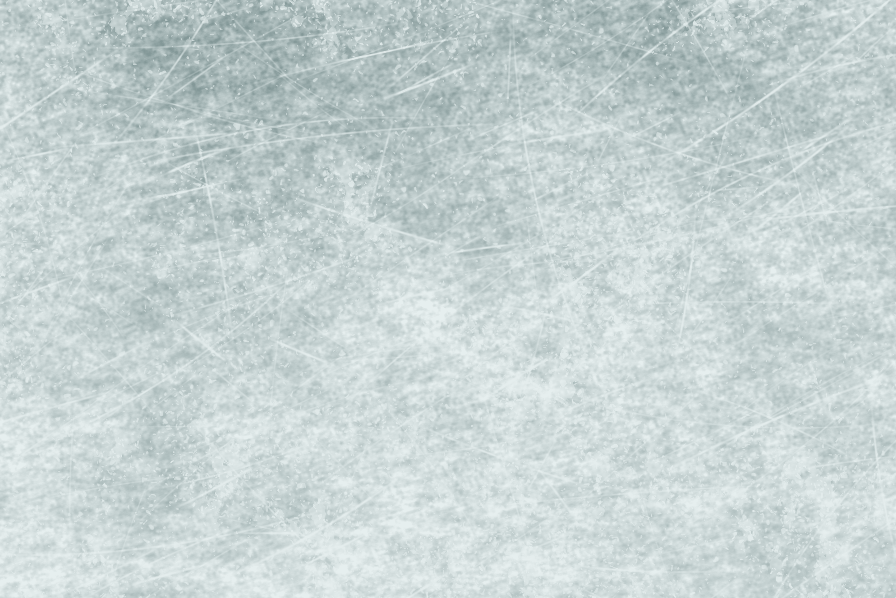
This texture is drawn by a WebGL 1 fragment shader. Its source:

```glsl
precision highp float;
// Pale scratched ice: cloudy frost, crisp grain, skate scratches and ragged chips.
uniform vec2 u_resolution;

const vec3 SHADE_COLOR = vec3(0.61, 0.68, 0.68);   // tone 0
const vec3 FROST_COLOR = vec3(0.85, 0.89, 0.89);   // tone 1
const float LOW_TONE = 0.78;
const float HIGH_TONE = 0.47;
const float POOL_DEPTH = 0.36;
const float CLOUD_AMOUNT = 0.95;
const float GRAIN_AMOUNT = 1.15;
const float FROST_AMOUNT = 0.56;
const float BRUSH_AMOUNT = 0.2;
const float SCRATCH_AMOUNT = 0.9;
const float SCRATCH_TONE = 1.2;
const int SCRATCH_COUNT = 200;

float hash(vec2 p) {
  vec3 q = fract(vec3(p.xyx) * 0.1031);
  q += dot(q, q.yzx + 33.33);
  return fract((q.x + q.y) * q.z);
}

vec2 hash2(vec2 p) {
  return vec2(hash(p), hash(p + 71.7));
}

vec2 rotate(vec2 p, float angle) {
  float c = cos(angle), s = sin(angle);
  return vec2(c * p.x + s * p.y, c * p.y - s * p.x);
}

float noise(vec2 p) {
  vec2 cell = floor(p), f = fract(p);
  f = f * f * (3.0 - 2.0 * f);
  return mix(mix(hash(cell), hash(cell + vec2(1.0, 0.0)), f.x),
             mix(hash(cell + vec2(0.0, 1.0)), hash(cell + 1.0), f.x), f.y);
}

float layeredNoise(vec2 p) {
  float sum = 0.0, weight = 0.5;
  for (int i = 0; i < 5; i++) {
    sum += weight * noise(p);
    p = rotate(p, 0.5) * 2.03 + 17.3;
    weight *= 0.6;
  }
  return sum / 1.153;
}

// Cellular chips: one small dot of random size in some of the cells.
float specks(vec2 p, float density) {
  vec2 cell = floor(p);
  float found = 0.0;
  for (int y = -1; y <= 1; y++) {
    for (int x = -1; x <= 1; x++) {
      vec2 id = cell + vec2(float(x), float(y)) + 200.0;
      float radius = 0.2 + 0.4 * hash(id + 9.1);
      float dist = length(p + 200.0 - id - hash2(id));
      float present = step(hash(id + 4.7), density);
      found = max(found, present * (1.0 - smoothstep(radius * 0.5, radius + 0.1, dist)));
    }
  }
  return found;
}

// Nearly straight strokes, mostly shallow and rising to the right; a few are bold.
float scratches(vec2 p, float aspect, float pixel) {
  float sum = 0.0;
  for (int i = 0; i < SCRATCH_COUNT; i++) {
    float id = float(i) + 1.0;
    vec2 center = hash2(vec2(id, 3.0)) * vec2(aspect, 1.0);
    vec2 pick = hash2(vec2(id, 19.0));
    vec2 form = hash2(vec2(id, 41.0));
    float angle = pick.x < 0.5 ? mix(0.05, 0.7, pick.y) : mix(-1.1, 1.9, pick.y);
    float boldness = pow(form.x, 3.0);
    float reach = mix(0.06, 0.4, form.y * form.y);
    float bend = (hash(vec2(id, 67.0)) - 0.5) * 0.8;
    vec2 q = rotate(p - center, angle);
    float offset = abs(q.y - bend * q.x * q.x);
    float width = mix(0.0018, 0.0032, boldness);
    float soft = max(width, pixel);
    float line = (1.0 - smoothstep(0.0, soft * 1.25, offset)) * width / soft;
    float ends = 1.0 - smoothstep(reach * 0.4, reach, abs(q.x));
    float wear = 0.4 + 0.85 * noise(vec2(q.x * 70.0, id * 5.3));
    sum += line * ends * wear * mix(0.36, 1.15, boldness);
  }
  return min(sum, 1.0);
}

float glow(vec2 p, vec2 center, vec2 size) {
  vec2 d = (p - center) / size;
  return exp(-dot(d, d));
}

void main() {
  vec2 p = gl_FragCoord.xy / u_resolution.y;
  float aspect = u_resolution.x / u_resolution.y;
  vec2 uv = vec2(p.x / aspect, p.y);

  // Broad light and the dark pools near the top
  float tone = mix(LOW_TONE, HIGH_TONE, smoothstep(0.4, 1.0, uv.y));
  float pools = glow(uv, vec2(0.25, 0.86), vec2(0.14, 0.24))
              + 0.7 * glow(uv, vec2(0.73, 0.98), vec2(0.14, 0.13));
  tone -= POOL_DEPTH * pools;
  tone += 0.16 * (1.0 - smoothstep(0.0, 0.15, uv.x)) * smoothstep(0.1, 0.7, uv.y);
  tone += 0.18 * glow(uv, vec2(0.4, 0.04), vec2(0.35, 0.03));

  // Clouds, grain, crisp frost and brushed hairlines
  float clouds = layeredNoise(p * vec2(4.5, 6.5) + 5.0);
  float grain = layeredNoise(rotate(p, 0.15) * vec2(42.0, 66.0));
  float frost = noise(rotate(p, 0.4) * 185.0 + 11.0) - 0.5;
  float brush = noise(rotate(p, 0.28) * vec2(13.0, 230.0) + 40.0)
              + noise(rotate(p, -0.08) * vec2(16.0, 200.0) + 90.0) - 1.0;
  tone += CLOUD_AMOUNT * (clouds - 0.5);
  tone += GRAIN_AMOUNT * (grain - 0.5) * (0.8 + 0.5 * pools);
  tone += FROST_AMOUNT * frost * (0.6 + 0.6 * uv.y);
  tone += BRUSH_AMOUNT * brush * (0.3 + clouds);

  // Chips and ragged flakes gather in patches
  float patches = smoothstep(0.45, 0.68, layeredNoise(p * 5.0 + 31.0));
  vec2 ragged = p + 0.008 * vec2(noise(p * 130.0), noise(p * 130.0 + 50.0));
  float chips = specks(ragged * 130.0, 0.02 + 0.1 * patches) * 0.65
              + specks(ragged * 210.0, 0.04 + 0.18 * patches) * 0.55;
  float flakes = smoothstep(0.57, 0.63, layeredNoise(p * vec2(34.0, 28.0) + 63.0)) * patches;
  tone = mix(tone, SCRATCH_TONE, min(chips + 0.5 * flakes, 0.85));

  float lines = scratches(p, aspect, 1.0 / u_resolution.y);
  tone = mix(tone, SCRATCH_TONE, SCRATCH_AMOUNT * lines);
  gl_FragColor = vec4(mix(SHADE_COLOR, FROST_COLOR, clamp(tone, -0.4, 1.22)), 1.0);
}
```
